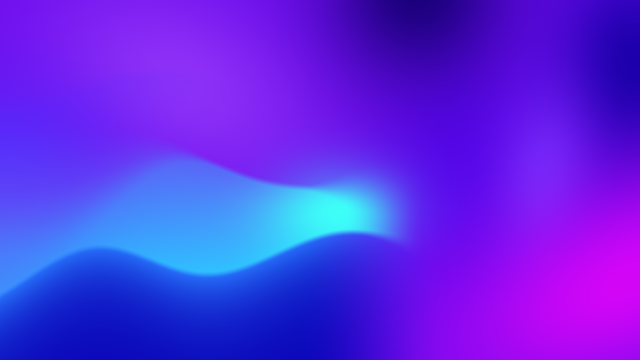
Reproduce this background procedurally as a Shadertoy shader.

```glsl
const float ASPECT = 16.0 / 9.0;
const float EDGE = 0.011;          // softness of the crisp wave edges
const float RIM_FALLOFF = 9.0;     // how fast light fades into the hill
const float FOLD_STRENGTH = 0.16;

const vec3 VIOLET     = vec3(0.42, 0.04, 0.93);
const vec3 ORCHID     = vec3(0.57, 0.20, 0.97);
const vec3 IRIS       = vec3(0.33, 0.18, 0.99);
const vec3 INDIGO     = vec3(0.33, 0.02, 0.92);
const vec3 NAVY       = vec3(0.10, 0.00, 0.48);
const vec3 ULTRAMARINE = vec3(0.11, 0.00, 0.67);
const vec3 LAVENDER   = vec3(0.45, 0.17, 0.98);
const vec3 MAGENTA    = vec3(0.83, 0.02, 0.97);
const vec3 PERIWINKLE = vec3(0.36, 0.37, 0.97);
const vec3 AZURE      = vec3(0.24, 0.56, 0.99);
const vec3 AQUA       = vec3(0.18, 0.76, 1.00);
const vec3 TURQUOISE  = vec3(0.24, 1.00, 0.97);
const vec3 HALO       = vec3(0.31, 0.58, 0.98);
const vec3 RIM        = vec3(0.15, 0.44, 0.98);
const vec3 DEEP       = vec3(0.04, 0.01, 0.72);

float bump(float x, float center, float width) {
    float d = (x - center) / width;
    return exp(-d * d);
}

// Elliptical Gaussian, turned by an angle in radians
float glow(vec2 p, vec2 center, vec2 radius, float angle) {
    float c = cos(angle), s = sin(angle);
    vec2 d = p - center;
    d = vec2(c * d.x + s * d.y, c * d.y - s * d.x) / radius;
    return exp(-dot(d, d));
}

float hillHeight(float x) {
    return 0.10 + 0.205 * bump(x, 0.265, 0.27) + 0.255 * bump(x, 0.98, 0.38);
}

float waveHeight(float x) {
    return 0.475 + 0.10 * bump(x, 0.47, 0.21);
}

vec3 skyColor(vec2 p) {
    vec3 col = VIOLET;
    col = mix(col, ORCHID, 0.95 * glow(p, vec2(0.50, 0.77), vec2(0.40, 0.25), -0.45));
    col = mix(col, IRIS, 0.85 * glow(p, vec2(0.0, 0.56), vec2(0.32, 0.22), 0.0));
    col = mix(col, INDIGO, 0.9 * glow(p, vec2(1.27, 0.56), vec2(0.20, 0.32), 0.0));
    col = mix(col, NAVY, glow(p, vec2(1.16, 1.04), vec2(0.25, 0.27), 0.0));
    col = mix(col, ULTRAMARINE, glow(p, vec2(1.76, 0.82), vec2(0.21, 0.30), 0.0));
    col = mix(col, LAVENDER, 0.9 * glow(p, vec2(1.51, 0.51), vec2(0.12, 0.22), -0.1));
    col = mix(col, MAGENTA, glow(p, vec2(1.75, 0.22), vec2(0.50, 0.24), 0.4));

    // Faint fold across the upper left
    float fold = 0.67 + 0.13 * bump(p.x, 0.44, 0.33) - p.y;
    float foldMask = smoothstep(-0.02, 0.02, fold) * exp(-max(fold, 0.0) * 9.0);
    foldMask *= 1.0 - smoothstep(0.35, 0.75, p.x);
    return mix(col, IRIS, FOLD_STRENGTH * foldMask);
}

vec3 sheetColor(vec2 p, float wave, float hill) {
    float depth = clamp((wave - p.y) / max(wave - hill, 0.05), 0.0, 1.0);
    vec3 base = mix(AZURE, AQUA, smoothstep(0.1, 0.6, p.x));
    vec3 col = mix(PERIWINKLE, base, depth);
    return mix(col, TURQUOISE, glow(p, vec2(0.945, 0.41), vec2(0.22, 0.13), 0.0));
}

vec3 hillColor(vec2 p, float hill) {
    float depth = max(hill - p.y, 0.0);
    return mix(DEEP, RIM, exp(-depth * RIM_FALLOFF));
}

void mainImage(out vec4 fragColor, in vec2 fragCoord) {
    vec2 p = fragCoord / iResolution.xy * vec2(ASPECT, 1.0);
    float wave = waveHeight(p.x);
    float hill = hillHeight(p.x);

    vec3 sky = skyColor(p);
    vec3 col = mix(sky, HALO, 0.85 * glow(p, vec2(0.94, 0.42), vec2(0.19, 0.13), 0.0));

    // Luminous sheet: crisp in the middle, dissolving at both ends
    float softness = EDGE + 0.20 * (1.0 - smoothstep(0.1, 0.6, p.x))
                   + 0.07 * smoothstep(0.85, 1.05, p.x);
    float sheet = smoothstep(-softness, softness, wave - p.y);
    sheet *= 1.0 - smoothstep(0.95, 1.18, p.x);
    col = mix(col, sheetColor(p, wave, hill), sheet);

    // Dark hills in front, melting into violet on the right
    float hillFade = 1.0 - smoothstep(0.82, 1.25, p.x);
    float hillEdge = EDGE + 0.03 * smoothstep(1.0, 1.25, p.x);
    float hillMask = smoothstep(-hillEdge, hillEdge, hill - p.y);
    col = mix(col, mix(sky, hillColor(p, hill), hillFade), hillMask);

    fragColor = vec4(col, 1.0);
}
```
